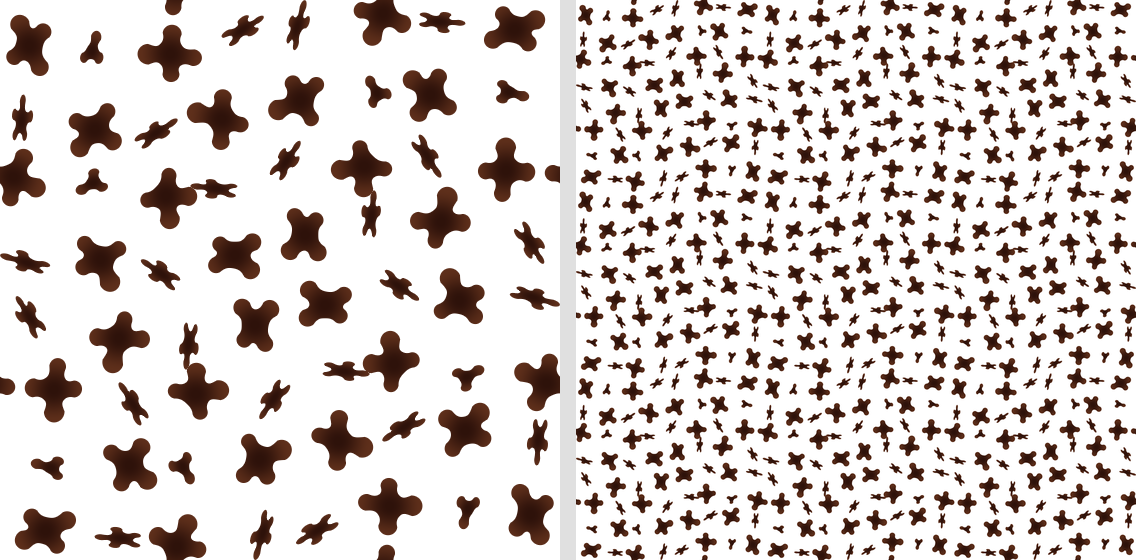
Left: one tile. Right: repeated 3 by 3.
Write a Shadertoy shader that draws this pattern.

```glsl
// Seamless scatter of dark brown lobed splats on white, turned four ways about the centre.

const vec3 PAPER = vec3(1.0);
const vec3 CORE_BROWN = vec3(0.18, 0.07, 0.04);
const vec3 TIP_BROWN = vec3(0.37, 0.185, 0.105);

const float TAU = 6.2831853;
const float GRID = 8.0;            // cells across the tile, must be even
const float SWIRL = 0.28;          // smooth drift of the cell centres, in cells
const float BROAD_JITTER = 0.13;   // random shift of the large splats
const float SLIM_JITTER = 0.2;     // random shift of the slim and small splats
const float BODY_RADIUS = 0.15;
const float NECK_RADIUS = 0.085;
const float ARM_REACH = 0.30;
const float BLEND = 0.13;          // roundness of the hollows between arms

struct Splat {
    float arms;       // number of lobes
    float scale;      // overall size
    float squeeze;    // width relative to length
    float thickness;  // lobe thickness
    float wobble;     // irregularity of the lobe angles
};
const Splat BROAD = Splat(4.0, 1.03, 0.95, 1.0, 0.55);
const Splat SLIM = Splat(5.0, 0.88, 0.42, 0.8, 0.3);
const Splat SMALL = Splat(3.0, 0.6, 0.75, 1.1, 0.5);

vec3 hash3(vec3 p) {
    p = fract(p * vec3(0.1031, 0.1030, 0.0973));
    p += dot(p, p.yxz + 33.33);
    return fract((p.xxy + p.yxx) * p.zyx);
}

float smoothMin(float a, float b, float k) {
    float h = max(k - abs(a - b), 0.0) / k;
    return min(a, b) - h * h * k * 0.25;
}

vec2 rotate(vec2 p, float angle) {
    float c = cos(angle), s = sin(angle);
    return vec2(c * p.x - s * p.y, s * p.x + c * p.y);
}

// Round body with tapered arms that swell towards the tip.
float splatDistance(vec2 p, Splat kind, vec2 id) {
    float d = length(p) - BODY_RADIUS;
    for (float i = 0.0; i < kind.arms; i++) {
        vec3 rnd = hash3(vec3(id, i + 11.0));
        float lead = i < 0.5 ? 1.0 : 0.0;  // the first arm is the heaviest
        float angle = TAU * (0.5 + i / kind.arms) + (rnd.x - 0.5) * kind.wobble;
        float reach = ARM_REACH + 0.06 * (rnd.y - 0.5) + 0.02 * lead;
        float tip = 0.105 + 0.03 * rnd.z + 0.025 * lead;
        vec2 q = rotate(p, -angle);
        float along = clamp(q.x / reach, 0.0, 1.0);
        float radius = kind.thickness * mix(NECK_RADIUS, tip, along * along);
        d = smoothMin(d, length(q - vec2(along * reach, 0.0)) - radius, BLEND);
    }
    return d;
}

// Large splats alternate with slim ones; a few of the slim ones are small.
Splat chooseKind(vec2 id) {
    if (mod(id.x + id.y, 2.0) < 0.5) return BROAD;
    if (mod(2.0 * id.x + id.y, 4.0) < 0.5) return SMALL;
    return SLIM;
}

// Distance (x) and core-to-tip shade (y) of the splat owned by one cell.
vec2 cellSplat(vec2 p, vec2 cell) {
    // Turn the wrapped cell into the first quadrant around the tile centre.
    vec2 c = mod(cell, GRID) + 0.5 - 0.5 * GRID;
    vec2 turn = c.x > 0.0 ? (c.y > 0.0 ? vec2(1, 0) : vec2(0, -1))
                          : (c.y > 0.0 ? vec2(0, 1) : vec2(-1, 0));
    mat2 unturn = mat2(turn.x, -turn.y, turn.y, turn.x);
    vec2 home = unturn * c;
    vec2 id = floor(home);
    Splat kind = chooseKind(id);

    // Shift and spin the splat.
    vec3 rnd = hash3(vec3(id, 3.0));
    float jitter = kind.arms == BROAD.arms ? BROAD_JITTER : SLIM_JITTER;
    vec2 drift = SWIRL * vec2(-sin(TAU * home.y / GRID), sin(TAU * home.x / GRID));
    vec2 q = unturn * (p - cell - 0.5) - drift - jitter * (2.0 * rnd.xy - 1.0);
    q = rotate(q, TAU * rnd.z) / kind.scale;
    q.y /= kind.squeeze;

    float d = splatDistance(q, kind, id) * kind.scale * kind.squeeze;
    return vec2(d, smoothstep(0.03, 0.46, length(q)));
}

void mainImage(out vec4 fragColor, in vec2 fragCoord) {
    vec2 p = fragCoord / iResolution.xy * GRID;

    // Keep the nearest splat of the surrounding cells.
    vec2 nearest = vec2(1e3, 0.0);
    for (int y = -1; y <= 1; y++) {
        for (int x = -1; x <= 1; x++) {
            vec2 splat = cellSplat(p, floor(p) + vec2(x, y));
            if (splat.x < nearest.x) nearest = splat;
        }
    }

    // Cover one pixel of edge, whatever the squeeze.
    float slope = max(length(vec2(dFdx(nearest.x), dFdy(nearest.x))), 1e-5);
    float cover = clamp(0.5 - nearest.x / slope, 0.0, 1.0);
    vec3 brown = mix(CORE_BROWN, TIP_BROWN, nearest.y);
    fragColor = vec4(mix(PAPER, brown, cover), 1.0);
}
```
